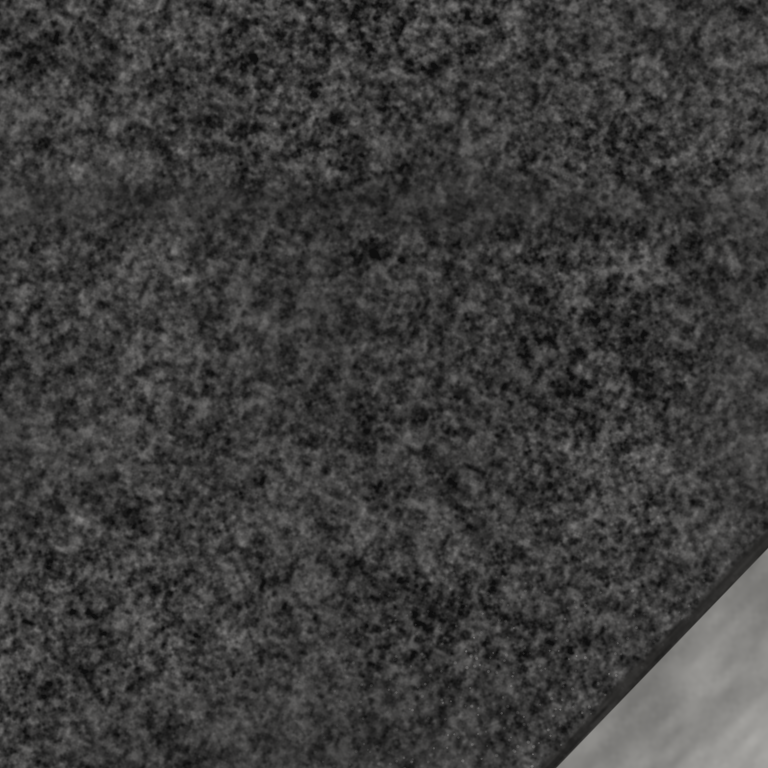
Write a WebGL 2 fragment shader that draws this texture.

```glsl
#version 300 es
precision highp float;
// Dark speckled stone with a pale, brushed slab cut across the lower right corner.
// The stone sums rotated value noise from broad mottling to fine grain, then adds
// soft pale flecks and small dots; the slab edge is a signed distance to a line.

#define STONE_TONE 0.214
#define GRAIN_CONTRAST 1.08
#define GRAIN_SCALE 112.0
#define FLECK_SCALE 27.0
#define FLECK_GAIN 0.075
#define DOT_SCALE 92.0
#define DOT_GAIN 0.15
#define SLAB_TONE 0.53
#define SLAB_CORNER vec2(0.724, 0.0)
#define SLAB_NORMAL vec2(0.720, -0.694)
#define RIM_WIDTH 0.021

uniform vec2 u_resolution;
out vec4 fragColor;

// Integer hash of a lattice cell, giving three values in 0..1
vec3 hash3(vec2 cell, float seed) {
    uvec3 v = uvec3(ivec3(vec3(cell, seed)) + 4096);
    v = v * 1664525u + 1013904223u;
    v.x += v.y * v.z; v.y += v.z * v.x; v.z += v.x * v.y;
    v ^= v >> 16u;
    v.x += v.y * v.z; v.y += v.z * v.x; v.z += v.x * v.y;
    return vec3(v >> 8u) / 16777216.0;
}

// Value noise centred on zero
float noise(vec2 p, float seed) {
    vec2 cell = floor(p);
    vec2 f = fract(p);
    f = f * f * (3.0 - 2.0 * f);
    float low = mix(hash3(cell, seed).x, hash3(cell + vec2(1, 0), seed).x, f.x);
    float high = mix(hash3(cell + vec2(0, 1), seed).x, hash3(cell + vec2(1, 1), seed).x, f.x);
    return mix(low, high, f.y) - 0.5;
}

vec2 rotate(vec2 p, float angle) {
    float c = cos(angle), s = sin(angle);
    return vec2(c * p.x - s * p.y, s * p.x + c * p.y);
}

// Scattered round spots, one candidate per cell; softness is the blurred share of the radius
float spots(vec2 p, float density, float radius, float softness, float seed) {
    vec2 cell = floor(p);
    float cover = 0.0;
    for (int y = -1; y <= 1; y++) {
        for (int x = -1; x <= 1; x++) {
            vec2 c = cell + vec2(x, y);
            vec3 place = hash3(c, seed);
            vec3 look = hash3(c, seed + 1.0);
            float r = radius * mix(0.55, 1.0, look.x);
            float spot = 1.0 - smoothstep(r * (1.0 - softness), r, length(p - c - place.xy));
            cover = max(cover, spot * step(place.z, density) * mix(0.35, 1.0, look.y));
        }
    }
    return cover;
}

vec3 stone(vec2 uv) {
    // Broad mottling
    float patches = noise(uv * 6.0, 1.0);
    float mottle = 0.05 * patches + 0.07 * noise(rotate(uv, 0.6) * 19.0, 2.0);

    // Crumbly grain, stronger in some areas than in others
    vec2 g = uv * GRAIN_SCALE;
    float grain = 0.11 * noise(rotate(g, 1.1) * 0.45, 3.0)
                + 0.17 * noise(rotate(g, 0.4), 4.0)
                + 0.14 * noise(rotate(g, 2.0) * 1.9, 5.0)
                + 0.05 * noise(rotate(g, 2.7) * 3.3, 6.0);
    float softBand = exp(-pow((uv.y - 0.735) / 0.035, 2.0));
    grain *= GRAIN_CONTRAST * (1.0 + 0.7 * noise(uv * 5.0, 7.0)) * (1.0 - 0.35 * softBand);
    float tone = STONE_TONE + mottle + grain - 0.015 * softBand;

    // Pale flecks with ragged outlines
    vec2 warp = vec2(noise(uv * 70.0, 8.0), noise(uv * 70.0, 9.0));
    float fleck = spots(uv * FLECK_SCALE + 0.55 * warp, 0.42, 0.48, 0.75, 10.0);
    tone += FLECK_GAIN * fleck * (0.8 + 1.2 * noise(uv * 90.0, 12.0));

    // Fine dots gathered towards the lower right
    float region = smoothstep(0.34, 0.12, uv.y) * smoothstep(0.3, 0.62, uv.x);
    tone += DOT_GAIN * region * spots(uv * DOT_SCALE, 0.3, 0.3, 0.7, 13.0);

    return max(tone, 0.055) * vec3(1.01, 1.0, 0.99);
}

// Brushed slab: along runs with the edge, depth away from it
vec3 slab(float along, float depth) {
    vec2 q = vec2(along, depth);
    float stroke = 0.10 * noise(q * vec2(14.0, 30.0), 20.0)
                 + 0.06 * noise(q * vec2(35.0, 75.0), 21.0)
                 + 0.02 * noise(q * 160.0, 22.0);
    float tone = SLAB_TONE + 0.45 * (depth - 0.065) + stroke;
    return tone * vec3(1.008, 1.0, 0.98);
}

void main() {
    vec2 uv = gl_FragCoord.xy / u_resolution;
    float pixel = 1.0 / min(u_resolution.x, u_resolution.y);
    vec2 fromCorner = uv - SLAB_CORNER;
    float depth = dot(fromCorner, SLAB_NORMAL);
    float along = dot(fromCorner, vec2(-SLAB_NORMAL.y, SLAB_NORMAL.x));

    vec3 color = stone(uv);

    // Dark streaked rim beside the slab
    float ragged = depth + 0.008 * noise(vec2(along * 45.0, 0.0), 30.0);
    float rim = smoothstep(-RIM_WIDTH, -0.5 * RIM_WIDTH, ragged);
    float streak = 0.15 + 0.09 * noise(vec2(along * 22.0, depth * 260.0), 31.0);
    color = mix(color, streak * vec3(1.02, 1.0, 0.97), 0.85 * rim);

    color = mix(color, slab(along, depth), smoothstep(-pixel, pixel, depth));
    fragColor = vec4(color, 1.0);
}
```
